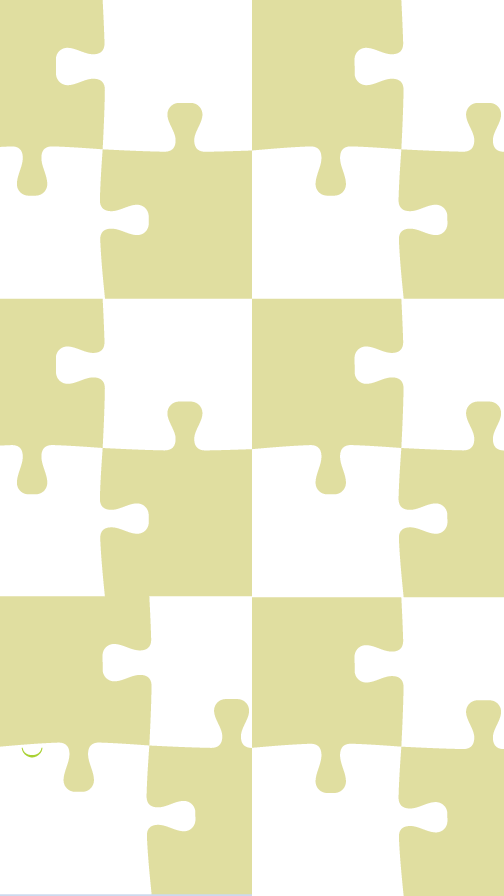
This pattern is drawn by a Shadertoy shader. Its source:

```glsl
// Checkered jigsaw tiles in olive and white, three rows down, anchored on the middle.
// Each tile is split by four bowed edges with knobs, made from a rounded profile
// blended into a half plane; the lower left tile is shifted, with faint wear.

#define ROWS 3.0
#define TILE 256.0
#define HALF_TILE 128.0
#define FILLET 10.0
#define CAP_RADIUS 10.0
#define SHIFT vec2(40.0, -1.0)
#define SAMPLES 4
#define OLIVE vec3(0.878, 0.869, 0.628)
#define SCRATCH_GREEN vec3(0.66, 0.82, 0.20)
#define EDGE_BLUE vec3(0.80, 0.85, 0.93)

const float PI = 3.14159265;

float smoothMin(float a, float b, float k) {
    float h = max(k - abs(a - b), 0.0) / k;
    return min(a, b) - 0.25 * h * h * k;
}

// Knob with a narrow neck, wide head and rounded cap; negative inside.
float knob(float along, float depth, float neck, float head, float reach) {
    float halfWidth = mix(neck, head, smoothstep(0.24, 0.76, depth / reach));
    vec2 q = vec2(abs(along) - halfWidth, depth - reach) + CAP_RADIUS;
    return min(max(q.x, q.y), 0.0) + length(max(q, 0.0)) - CAP_RADIUS;
}

// Signed side of a bowed edge; bend = (start, bow, drift), size = (neck, head, reach).
float edge(float along, float across, float center, float dir, vec3 bend, vec3 size) {
    float t = fract(along / HALF_TILE);
    float base = bend.x + bend.y * sin(PI * t) + bend.z * t;
    float depth = dir * (across - base);
    float tab = knob(along - center, depth, size.x, size.y, size.z);
    return dir * smoothMin(depth, tab, FILLET);
}

// True on the olive pieces of one tile, with y pointing down.
bool isOlive(vec2 p) {
    float side = p.y < HALF_TILE
        ? edge(p.y, p.x, 57.0, -1.0, vec3(128.0, 2.0, 0.0), vec3(10.5, 16.0, 42.0))
        : edge(p.y, p.x, 188.5, 1.0, vec3(128.0, -3.5, 2.0), vec3(7.5, 13.0, 42.0));
    float level = p.x < HALF_TILE
        ? edge(p.x, p.y, 67.5, 1.0, vec3(129.0, -3.3, -1.0), vec3(8.0, 13.0, 42.5))
        : edge(p.x, p.y, 198.5, -1.0, vec3(128.0, 1.7, 1.0), vec3(8.0, 15.0, 42.0));
    return side * level > 0.0;
}

// Small curved scratch, thinning toward its ends.
bool isScratch(vec2 p) {
    vec2 q = p - vec2(-188.5, 640.5);
    float ring = abs(length(q * vec2(1.0, 1.1)) - 8.5);
    float thickness = 1.2 - 0.09 * abs(q.x);
    return q.y > 0.5 && ring < thickness;
}

vec3 pattern(vec2 p) {
    vec2 corner = vec2(0.0, (ROWS - 1.0) * TILE) + vec2(0.0, SHIFT.y);
    bool shifted = p.x < corner.x && p.y > corner.y;
    vec2 local = mod(shifted ? p - SHIFT : p, TILE);
    vec3 color = isOlive(local) ? OLIVE : vec3(1.0);

    // Wear in the shifted tile.
    if (shifted && isScratch(p)) color = SCRATCH_GREEN;
    if (shifted && p.y > ROWS * TILE - 1.5) color = EDGE_BLUE;
    return color;
}

void mainImage(out vec4 fragColor, in vec2 fragCoord) {
    // Average a grid of samples to smooth every boundary.
    vec3 sum = vec3(0.0);
    for (int j = 0; j < SAMPLES; j++) {
        for (int i = 0; i < SAMPLES; i++) {
            vec2 offset = (vec2(i, j) + 0.5) / float(SAMPLES) - 0.5;
            vec2 pos = fragCoord + offset;
            vec2 p = vec2(pos.x - 0.5 * iResolution.x, iResolution.y - pos.y);
            sum += pattern(p * ROWS * TILE / iResolution.y);
        }
    }
    fragColor = vec4(sum / float(SAMPLES * SAMPLES), 1.0);
}
```
